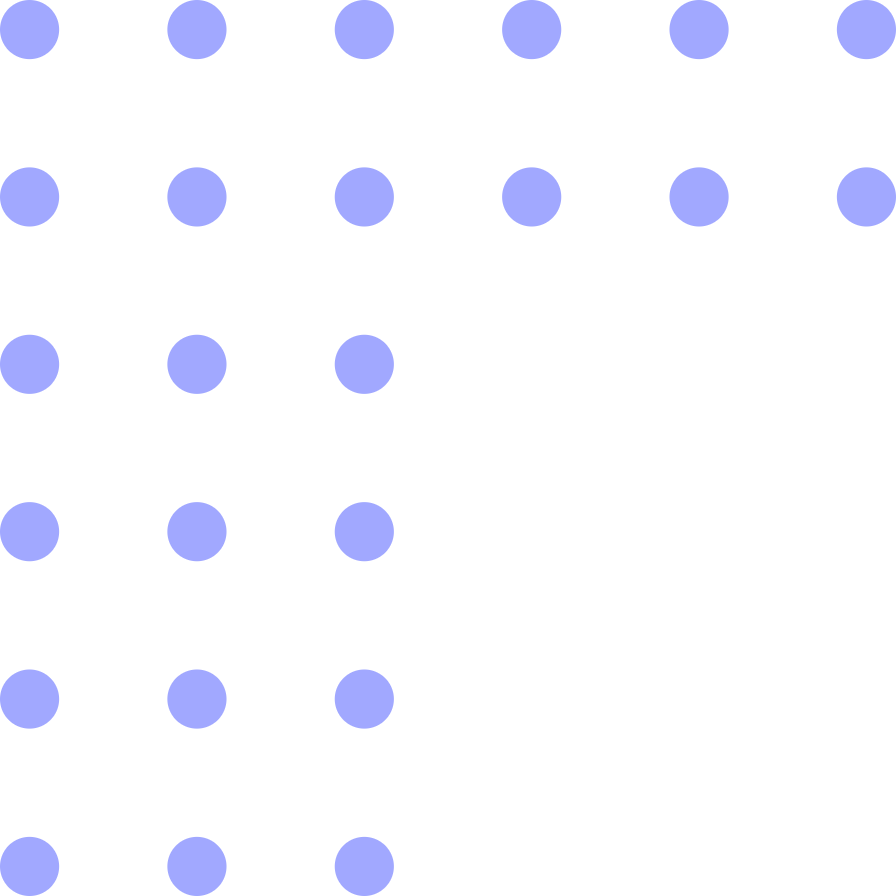
A WebGL 2 fragment shader for this pattern:

```glsl
#version 300 es
precision highp float;
// An L-shaped arrangement of periwinkle dots on a white ground.

uniform vec2 u_resolution;
out vec4 fragColor;

const vec3 GROUND = vec3(1.0);
const vec3 DOT_COLOR = vec3(0.63, 0.66, 1.0);
const float RADIUS = 0.033;
const float LAST_CELL = 5.0;    // six dots along each side
const float STEM_COLUMNS = 3.0; // width of the vertical arm
const float BAR_ROWS = 2.0;     // height of the top arm

// Signed distance to a circle.
float circleDistance(vec2 p, vec2 center, float radius) {
    return length(p - center) - radius;
}

// Index of the nearest grid dot, counted from the lower left.
vec2 nearestCell(vec2 p, float margin, float spacing) {
    return clamp(floor((p - margin) / spacing + 0.5), 0.0, LAST_CELL);
}

// One inside the left stem or the top bar, zero elsewhere.
float armMask(vec2 cell, float columns, float rows) {
    bool inStem = cell.x < columns - 0.5;
    bool inBar = cell.y > LAST_CELL - rows + 0.5;
    return inStem || inBar ? 1.0 : 0.0;
}

// Antialiased coverage from a signed distance.
float coverage(float d, float pixel) {
    return clamp(0.5 - d / pixel, 0.0, 1.0);
}

void main() {
    float side = min(u_resolution.x, u_resolution.y);
    vec2 p = (gl_FragCoord.xy - 0.5 * (u_resolution - side)) / side;

    // The outer dots touch the canvas edges.
    float spacing = (1.0 - 2.0 * RADIUS) / LAST_CELL;
    vec2 cell = nearestCell(p, RADIUS, spacing);
    float d = circleDistance(p, RADIUS + cell * spacing, RADIUS);

    float ink = coverage(d, 1.0 / side) * armMask(cell, STEM_COLUMNS, BAR_ROWS);
    fragColor = vec4(mix(GROUND, DOT_COLOR, ink), 1.0);
}
```
